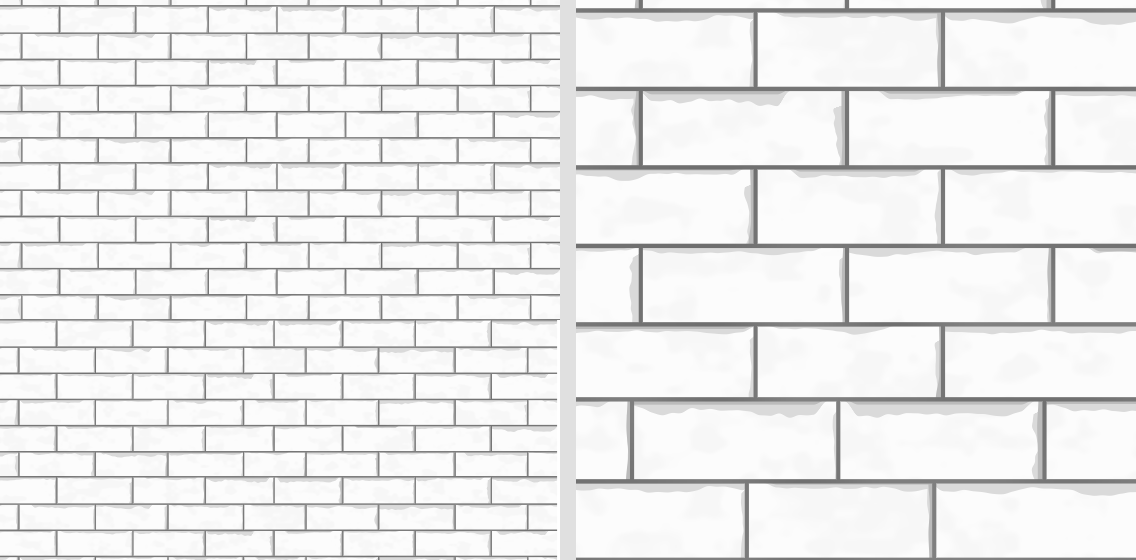
Left: the whole. Right: its middle third, enlarged.
Write a three.js fragment shader that draws this texture.

```glsl
// White glazed brick wall in running bond, with thin grey joints and ragged shading.
varying vec2 vUv;

const float SIZE = 768.0;          // drawing units across the canvas
const float ROW_PITCH = 35.88;
const float COLUMN_PITCH = 99.3;
const float FIRST_JOINT = 8.0;
const float WEAR_PERIOD = 6.0;     // rows before the wear repeats
const float SEAM_ROW = 12.0;       // the lower sheet starts here
const float SEAM_SHIFT = 4.0;

const vec3 GLAZE = vec3(0.988);
const vec3 GLAZE_DULL = vec3(0.970);
const vec3 SHADE_LIGHT = vec3(0.855);
const vec3 SHADE_DEEP = vec3(0.735);
const vec3 JOINT_DARK = vec3(0.43);
const vec3 JOINT_PALE = vec3(0.51);

float hash(vec2 p) {
  vec3 q = fract(p.xyx * vec3(0.1031, 0.1030, 0.0973));
  q += dot(q, q.yzx + 33.33);
  return fract((q.x + q.y) * q.z);
}

float noise(vec2 p) {
  vec2 cell = floor(p);
  vec2 f = fract(p);
  f = f * f * (3.0 - 2.0 * f);
  float low = mix(hash(cell), hash(cell + vec2(1.0, 0.0)), f.x);
  float high = mix(hash(cell + vec2(0.0, 1.0)), hash(cell + 1.0), f.x);
  return mix(low, high, f.y);
}

// Coverage of a region whose signed distance is negative inside.
float cover(float dist, float pixel) {
  return clamp(0.5 - dist / pixel, 0.0, 1.0);
}

// Height of a row's upper joint; the first row of each period is taller.
float rowTop(float row) {
  return FIRST_JOINT + row * ROW_PITCH + 1.6 * step(0.5, mod(row, WEAR_PERIOD));
}

// Position of a brick's left joint, with uneven brick lengths.
float columnLeft(float column, float odd) {
  float k = clamp(column, 0.0, 6.0);
  float wobble = 5.8 * sin(k * 1.0472);
  float longBrick = 9.0 * odd * step(abs(k - 3.0), 0.5);
  return mix(82.0, 30.0, odd) + column * (COLUMN_PITCH + 0.4 * odd) + wobble + longBrick;
}

// Ragged edge that wanders between about 0.2 and 1.2.
float ragged(float t, float seed) {
  return 0.2 + 0.75 * noise(vec2(t / 15.0, seed)) + 0.25 * noise(vec2(t / 4.5, seed + 7.0));
}

// Fades a strip in after its start and out before its end.
float span(float t, float start, float end) {
  return smoothstep(start, start + 0.07, t) * (1.0 - smoothstep(end - 0.07, end, t));
}

vec3 brickColor(vec2 local, vec2 size, vec2 id, float pixel) {
  float seed = floor(hash(id) * 500.0);
  vec2 t = local / size;
  float fromRight = size.x - local.x;

  // Faint blotches in the glaze
  float cloud = noise(local / vec2(17.0, 10.0) + seed) * 0.7
              + noise(local / vec2(6.0, 5.0) + seed) * 0.3;
  vec3 color = mix(GLAZE, GLAZE_DULL, smoothstep(0.48, 0.68, cloud));

  // Ragged shade hanging under the upper joint
  float startCut = hash(id + 11.0);
  float endCut = hash(id + 23.0);
  float reach = span(t.x, 0.28 * startCut * startCut - 0.07, 1.07 - 0.35 * endCut * endCut);
  float depth = 0.8 + reach * mix(2.6, 7.2, hash(id + 31.0)) * ragged(local.x, seed);
  color = mix(color, SHADE_LIGHT, cover(local.y - depth, pixel));
  float rim = reach * 2.6 * hash(id + 37.0);
  color = mix(color, SHADE_DEEP, cover(local.y - rim, pixel));

  // Ragged streak beside the right joint
  float streakWidth = mix(2.0, 5.5, hash(id + 41.0)) * ragged(local.y * 1.4, seed + 19.0);
  streakWidth *= span(t.y, 0.2 * hash(id + 43.0), 1.07);
  color = mix(color, SHADE_LIGHT, cover(fromRight - streakWidth - 0.8, pixel));
  float deepStreak = step(0.5, hash(id + 53.0)) * (1.6 + 1.8 * noise(vec2(t.y * 3.0, seed)));
  return mix(color, SHADE_DEEP, cover(fromRight - deepStreak, pixel));
}

void main() {
  vec2 p = vec2(vUv.x, 1.0 - vUv.y) * SIZE;
  float pixel = max(fwidth(p.x), 0.001);

  // Locate the row, then the brick within it
  float row = floor((p.y - FIRST_JOINT) / ROW_PITCH);
  row -= step(p.y, rowTop(row));
  float odd = mod(row, 2.0);
  float x = p.x + SEAM_SHIFT * step(SEAM_ROW, row);
  float column = floor((x - columnLeft(0.0, odd)) / COLUMN_PITCH);
  column -= step(x, columnLeft(column, odd));
  column += step(columnLeft(column + 1.0, odd), x);

  vec2 corner = vec2(columnLeft(column, odd), rowTop(row));
  vec2 size = vec2(columnLeft(column + 1.0, odd), rowTop(row + 1.0)) - corner;
  vec2 local = vec2(x, p.y) - corner;
  vec2 id = vec2(column + 3.0, mod(row, WEAR_PERIOD) + 5.0);
  vec3 color = brickColor(local, size, id, pixel);

  // Joints, with a slightly uneven tone
  vec2 edge = min(local, size - local);
  float joint = max(cover(edge.x - 0.95, pixel), cover(edge.y - 1.0, pixel));
  vec3 jointColor = mix(JOINT_DARK, JOINT_PALE, noise(p / 40.0));
  color = mix(color, jointColor, joint);

  // Bare margin where the lower sheet ends
  color = mix(color, vec3(1.0), cover(SIZE - x, pixel) * step(SEAM_ROW, row));
  gl_FragColor = vec4(color, 1.0);
}
```
